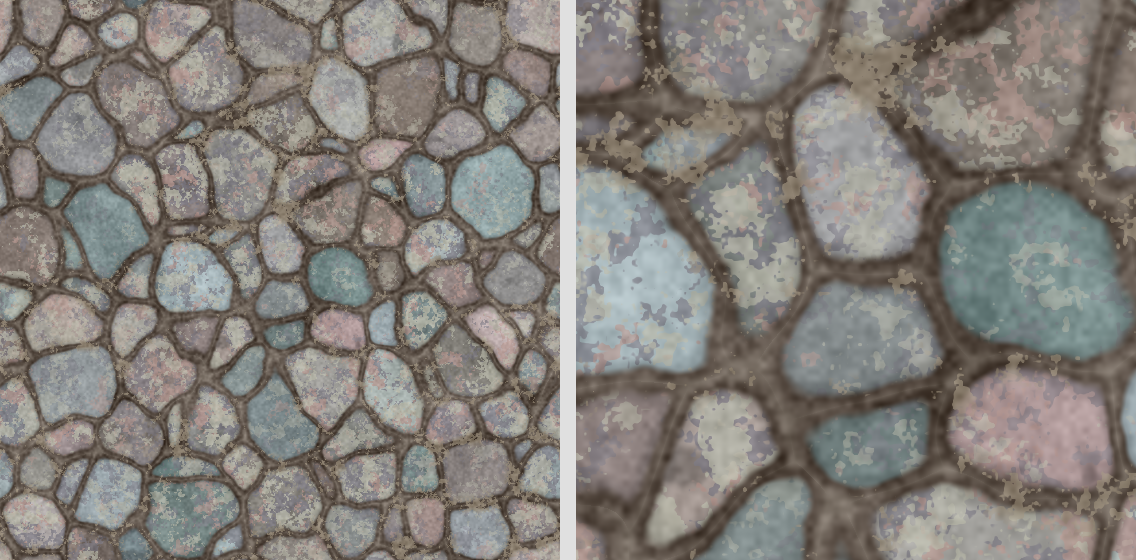
Left: the whole. Right: its middle third, enlarged.
This texture is drawn by a Shadertoy shader. Its source:

```glsl
// Seamless irregular stone paving with speckled lichen and brown earth joints.

const float GRID = 11.0;        // stone seeds per side, whole so it wraps
const float JITTER = 0.92;      // scatter of the seeds
const float SIZE_SPREAD = 0.9;  // how far large stones push small ones aside
const float ROUNDING = 15.0;    // lower gives rounder corners
const float GAP = 0.068;        // half joint width in grid units
const float EDGE_SOFT = 0.03;
const float WARP = 0.24;        // waviness of the outlines

const vec3 STONE_GRAY = vec3(0.605, 0.595, 0.59);
const vec3 WARM_SHIFT = vec3(0.065, -0.012, -0.025);
const vec3 GREEN_SHIFT = vec3(-0.012, 0.012, -0.004);
const vec3 BROWN_STONE = vec3(0.49, 0.44, 0.40);
const vec3 CREAM_LICHEN = vec3(0.72, 0.72, 0.66);
const vec3 VIOLET_LICHEN = vec3(0.49, 0.48, 0.52);
const vec3 PINK_LICHEN = vec3(0.71, 0.585, 0.555);
const vec3 JOINT_DARK = vec3(0.325, 0.28, 0.245);
const vec3 JOINT_LIGHT = vec3(0.47, 0.43, 0.39);
const vec3 SAND = vec3(0.62, 0.57, 0.49);

vec3 hash3(vec2 p) {
    vec3 q = fract(p.xyx * vec3(0.1031, 0.1030, 0.0973));
    q += dot(q, q.yxz + 33.33);
    return fract((q.xxy + q.yzz) * q.zyx);
}

// Value noise that repeats over the unit square.
float noise(vec2 uv, float freq, float seed) {
    vec2 p = uv * freq, i = floor(p), f = fract(p);
    f = f * f * (3.0 - 2.0 * f);
    vec2 a = mod(i, freq) + seed, b = mod(i + 1.0, freq) + seed;
    return mix(mix(hash3(a).x, hash3(vec2(b.x, a.y)).x, f.x),
               mix(hash3(vec2(a.x, b.y)).x, hash3(b).x, f.x), f.y);
}

float fbm(vec2 uv, float freq, float gain, float seed) {
    float sum = 0.0, total = 0.0, amp = 1.0;
    for (int i = 0; i < 5; i++) {
        sum += amp * noise(uv, freq, seed + float(i) * 17.0);
        total += amp;
        amp *= gain;
        freq *= 2.0;
    }
    return sum / total;
}

// Seed position in xy, size weight in z.
vec3 stoneSeed(vec2 cell) {
    vec3 h = hash3(mod(cell, GRID) + 7.0);
    return vec3(cell + 0.5 + (h.xy - 0.5) * JITTER, SIZE_SPREAD * h.z * h.z);
}

// Weighted Voronoi: returns rounded edge distance and the owning cell.
float stoneEdge(vec2 p, out vec2 owner) {
    vec2 base = floor(p);
    vec3 own = vec3(0.0);
    float best = 1e5;
    for (int y = -2; y <= 2; y++)
    for (int x = -2; x <= 2; x++) {
        vec2 cell = base + vec2(x, y);
        vec3 s = stoneSeed(cell);
        float power = dot(p - s.xy, p - s.xy) - s.z;
        if (power < best) { best = power; own = s; owner = cell; }
    }
    float sum = 0.0;
    for (int y = -3; y <= 3; y++)
    for (int x = -3; x <= 3; x++) {
        if (x == 0 && y == 0) continue;
        vec3 s = stoneSeed(owner + vec2(x, y));
        float power = dot(p - s.xy, p - s.xy) - s.z;
        float d = (power - best) / (2.0 * length(s.xy - own.xy));
        sum += exp(-ROUNDING * d);
    }
    return -log(sum) / ROUNDING;
}

float patches(float value, float level) {
    return smoothstep(level - 0.018, level + 0.018, value);
}

void mainImage(out vec4 fragColor, in vec2 fragCoord) {
    vec2 uv = fragCoord / iResolution.xy;
    vec2 wave = vec2(noise(uv, 22.0, 3.0), noise(uv, 22.0, 61.0)) - 0.5;
    vec2 owner;
    float edge = stoneEdge(uv * GRID + WARP * wave, owner);
    vec3 id = hash3(mod(owner, GRID) + 131.0);
    vec3 kind = hash3(mod(owner, GRID) + 257.0);

    float grain = noise(uv, 256.0, 5.0) + noise(uv, 160.0, 29.0) - 1.0;
    float cloud = fbm(uv, 14.0, 0.6, 41.0);
    float region = noise(uv, 5.0, 83.0);
    edge += 0.035 * (noise(uv, 96.0, 11.0) - 0.5);

    // Stone body: own tint, clouding and dark stains
    vec3 stone = STONE_GRAY + (id.x - 0.5) * 0.2;
    stone += WARM_SHIFT * (id.y * 2.0 - 1.1) + GREEN_SHIFT * (id.z * 2.0 - 1.0);
    stone = mix(stone, BROWN_STONE, 0.7 * smoothstep(0.86, 0.93, kind.x));
    stone += 0.22 * (cloud - 0.5);
    float stain = smoothstep(0.56, 0.7, fbm(uv, 18.0, 0.55, 101.0));
    stone *= 1.0 - 0.25 * stain * kind.z;

    // Speckled lichen, denser on some stones
    float cover = 0.07 * (kind.y - 0.5) + 0.09 * (region - 0.5);
    float opacity = mix(0.45, 0.95, kind.y);
    float violet = patches(fbm(uv, 24.0, 0.85, 151.0), 0.565 - cover);
    float pink = patches(fbm(uv, 22.0, 0.85, 181.0), 0.615 - cover - 0.06 * (id.y - 0.5));
    float cream = patches(fbm(uv, 26.0, 0.85, 211.0), 0.57 - cover);
    stone = mix(stone, VIOLET_LICHEN, 0.8 * opacity * violet);
    stone = mix(stone, PINK_LICHEN, 0.8 * opacity * pink);
    stone = mix(stone, CREAM_LICHEN, 0.85 * opacity * cream);
    stone += 0.075 * grain;
    stone *= mix(0.84, 1.0, smoothstep(GAP, GAP + 0.1, edge));

    // Earth joints: dark beside stones, paler where they widen
    vec3 joint = mix(JOINT_DARK, JOINT_LIGHT, smoothstep(0.04, -0.05, edge));
    joint += 0.1 * grain + 0.25 * (cloud - 0.5);
    float sand = patches(fbm(uv, 32.0, 0.85, 241.0), 0.62 - 0.2 * (region - 0.5));

    float mask = smoothstep(GAP - EDGE_SOFT, GAP + EDGE_SOFT, edge);
    vec3 color = mix(joint, stone, mask);
    float nearJoint = 1.0 - smoothstep(GAP, GAP + 0.16, edge);
    color = mix(color, SAND + 0.1 * grain, 0.65 * sand * nearJoint);
    fragColor = vec4(clamp(color, 0.0, 1.0), 1.0);
}
```
